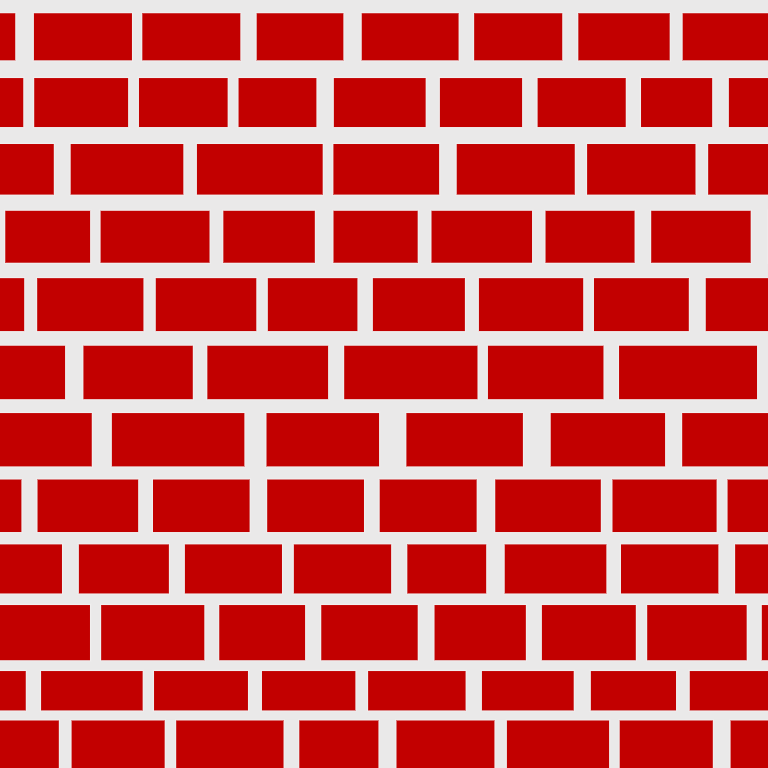
A WebGL 1 fragment shader for this pattern:

```glsl
precision highp float;
// Flat red brick wall: twelve uneven courses with pale, irregular mortar joints.

#define COURSES 12
#define COURSE_HEIGHT 0.0837
#define BED_WIDTH 0.0241
#define BRICK_PITCH 0.1413
#define JOINT_WIDTH 0.0190
#define JOINT_WIDTH_VARIATION 0.0055
#define JOINT_SHIFT 0.0110
#define COURSE_OFFSET 0.0456
#define RIM_WIDTH 0.0015
#define BRICK_COLOR vec3(0.76, 0.0, 0.0)
#define MORTAR_COLOR vec3(0.918, 0.914, 0.914)
#define RIM_COLOR vec3(0.96, 0.95, 0.95)

uniform vec2 u_resolution;

float hash(vec2 p) {
  return fract(sin(dot(p, vec2(127.1, 311.7))) * 43758.5453);
}

float bump(float x, float center, float sharpness) {
  float t = (x - center) * sharpness;
  return exp(-t * t);
}

// Height of a bed joint, measured down from the top edge.
float bedPosition(float k) {
  float t = k / float(COURSES);
  float sag = 0.026 * sin(3.14159 * pow(t, 1.7));
  float waver = 0.0052 * cos(3.14159 * k) * smoothstep(8.0, 10.0, k);
  return 0.0052 + COURSE_HEIGHT * k + sag + waver;
}

// Bricks are longest in the middle courses.
float brickPitch(float course) {
  return BRICK_PITCH + 0.0547 * bump(course, 5.6, 1.0)
       + 0.0234 * bump(course, 2.0, 2.0) - 0.013 * bump(course, 1.0, 2.0);
}

// Signed distance to the nearest upright joint, positive inside a brick.
float uprightDistance(float x, float course) {
  float pitch = brickPitch(course);
  float start = 0.043 + COURSE_OFFSET * mod(max(course - 1.0, 0.0), 3.0);
  float joint = floor((x - start) / pitch + 0.5);
  vec2 id = vec2(joint, course);
  float shift = JOINT_SHIFT * (2.0 * hash(id) - 1.0);
  float width = JOINT_WIDTH
              + JOINT_WIDTH_VARIATION * (2.0 * hash(id + 37.0) - 1.0);
  width *= 1.0 + 0.5 * bump(course, 6.0, 2.0);
  return abs(x - start - joint * pitch - shift) - 0.5 * width;
}

void main() {
  vec2 p = gl_FragCoord.xy / u_resolution;
  p.y = 1.0 - p.y;

  // Find the course and the distance to its nearest bed joint.
  float course = 0.0;
  float bedDistance = 1.0;
  for (int i = 0; i <= COURSES; i++) {
    float k = float(i);
    float bed = bedPosition(k);
    float halfWidth = 0.5 * (BED_WIDTH - 0.001 * k);
    bedDistance = min(bedDistance, abs(p.y - bed) - halfWidth);
    if (p.y > bed) course = k;
  }

  float d = min(bedDistance, uprightDistance(p.x, course));
  float pixels = min(u_resolution.x, u_resolution.y);
  float brick = clamp(d * pixels + 0.5, 0.0, 1.0);
  float rim = clamp((d + RIM_WIDTH) * pixels + 0.5, 0.0, 1.0);

  // Mortar, thin pale rim, then brick face.
  vec3 color = mix(MORTAR_COLOR, RIM_COLOR, 0.6 * rim);
  color = mix(color, BRICK_COLOR, brick);
  gl_FragColor = vec4(color, 1.0);
}
```
